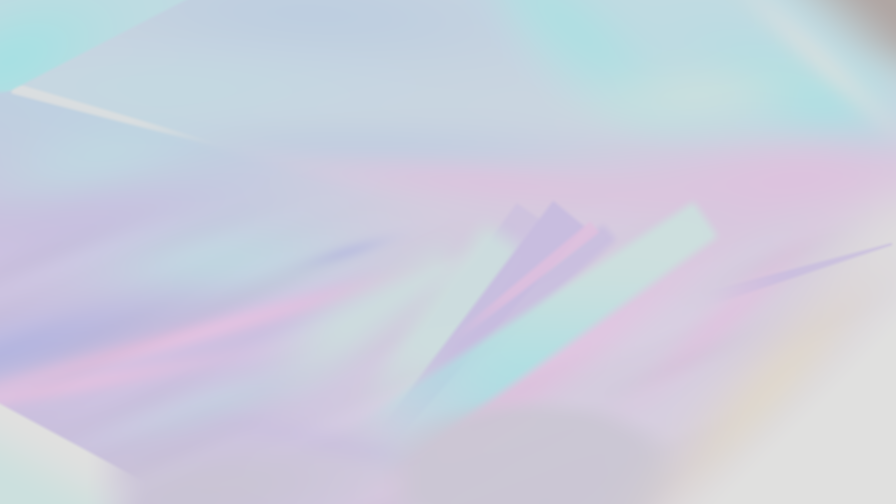
Write a Shadertoy shader that draws this background.

```glsl
const vec3 WHITE = vec3(.88, .88, .875);
const vec3 CYAN = vec3(.66, .88, .89);
const vec3 AQUA = vec3(.75, .86, .885);
const vec3 SKY = vec3(.73, .8, .88);
const vec3 PERI = vec3(.7, .71, .88);
const vec3 LILAC = vec3(.78, .735, .875);
const vec3 PINK = vec3(.88, .75, .87);
const vec3 MINT = vec3(.8, .88, .87);
const vec3 CREAM = vec3(.88, .85, .79);
const vec3 GREY = vec3(.79, .775, .825);
const vec3 TAUPE = vec3(.69, .65, .64);

float hash(vec2 p) {
    return fract(sin(dot(p, vec2(127.1, 311.7))) * 43758.5);
}

float noise(vec2 p) {
    vec2 i = floor(p), f = smoothstep(0., 1., fract(p));
    vec2 e = vec2(1, 0);
    return mix(mix(hash(i), hash(i + e), f.x),
               mix(hash(i + e.yx), hash(i + e.xx), f.x), f.y);
}

vec2 rotate(vec2 p, float angle) {
    float c = cos(angle), s = sin(angle);
    return vec2(c * p.x + s * p.y, c * p.y - s * p.x);
}

// Soft tilted ellipse: center in xy, radii in zw
vec3 glow(vec3 col, vec2 p, vec3 tint, float amount, vec4 shape, float angle) {
    vec2 q = rotate(p - shape.xy, angle) / shape.zw;
    return mix(col, tint, amount * exp(-dot(q, q)));
}

// Tapered facet: head in xy, fading tail in zw
vec3 blade(vec3 col, vec2 p, vec3 tint, float amount, vec4 ends, vec2 halfWidth, float soft) {
    vec2 axis = ends.zw - ends.xy, q = p - ends.xy;
    float len = length(axis);
    axis /= len;
    float along = dot(q, axis), t = clamp(along / len, 0., 1.);
    float edge = abs(dot(q, vec2(-axis.y, axis.x))) - mix(halfWidth.x, halfWidth.y, t);
    float mask = smoothstep(-soft, soft, -edge) * smoothstep(-soft, soft, along);
    return mix(col, tint, amount * mask * (1. - smoothstep(.5, 1., t)));
}

// Signed distance to a line
float lineSide(vec2 p, vec2 point, vec2 normal) {
    return dot(p - point, normalize(normal));
}

// Filled ellipse with a soft rim
float disc(vec2 p, vec4 shape, float soft) {
    return 1. - smoothstep(1. - soft, 1. + soft, length((p - shape.xy) / shape.zw));
}

vec3 upperLight(vec3 c, vec2 p) {
    c = glow(c, p, SKY, .75, vec4(.62, .97, .42, .1), -.05);
    c = glow(c, p, SKY, .6, vec4(.72, .71, .45, .05), -.03);
    c = glow(c, p, AQUA, .5, vec4(.35, .83, .35, .07), 0.);
    // Aqua lens
    c = mix(c, AQUA, .85 * disc(p, vec4(1.45, 1.05, .45, .33), .15));
    c = glow(c, p, CYAN, .65, vec4(1.14, .94, .22, .07), -.7);
    c = glow(c, p, CYAN, .75, vec4(1.62, .8, .22, .08), -.45);
    c = glow(c, p, MINT, .7, vec4(1.38, .81, .19, .06), .1);
    // Shaded corner behind a pale ray
    c = glow(c, p, WHITE, .55, vec4(1.63, .88, .2, .03), -.75);
    float corner = lineSide(p, vec2(1.5, 1), vec2(.68, .73));
    return mix(c, TAUPE, smoothstep(.02, .18, corner) * smoothstep(.75, .93, p.y));
}

vec3 leftFold(vec3 c, vec2 p) {
    // Fold edge blurring towards the right
    float fold = .825 - .27 * p.x - p.y, blur = .004 + .035 * p.x;
    float under = smoothstep(-blur, blur, fold) * (1. - smoothstep(.35, .95, p.x));
    c = mix(c, mix(SKY, LILAC, smoothstep(0., .35, fold)), .65 * under);
    c = glow(c, p, AQUA, .7, vec4(.2, .68, .2, .08), .2);
    c = glow(c, p, LILAC, .6, vec4(.18, .56, .24, .07), .2);
    c = glow(c, p, AQUA, .8, vec4(.44, .48, .24, .075), .1);
    c = blade(c, p, WHITE, .75, vec4(.025, .825, .46, .705), vec2(.011, .003), .005);
    // Bright corner
    float corner = lineSide(p, vec2(.023, .82), vec2(-.18, .347));
    vec3 tint = glow(AQUA, p, CYAN, 1., vec4(.02, .88, .18, .09), .4);
    return mix(c, tint, smoothstep(-.004, .006, corner) * smoothstep(.81, .825, p.y));
}

vec3 silk(vec3 c, vec2 p) {
    c = glow(c, p, PINK, .75, vec4(1.62, .65, .48, .08), .04);
    c = glow(c, p, PINK, .55, vec4(.95, .64, .32, .04), -.08);
    c = glow(c, p, PERI, .85, vec4(0, .3, .32, .055), .25);
    c = glow(c, p, LILAC, .65, vec4(.45, .33, .36, .05), .27);
    c = glow(c, p, PINK, .9, vec4(.38, .335, .48, .022), .27);
    c = glow(c, p, PINK, .8, vec4(.14, .235, .3, .022), .18);
    c = glow(c, p, PERI, .5, vec4(.69, .5, .08, .015), .3);
    c = glow(c, p, AQUA, .45, vec4(.43, .2, .2, .04), .3);
    c = glow(c, p, PINK, .7, vec4(1.1, .27, .42, .045), .65);
    c = glow(c, p, LILAC, .55, vec4(.65, .12, .2, .03), -.2);
    c = glow(c, p, PINK, .65, vec4(1.45, .38, .22, .035), .75);
    // Brushed strands
    float strands = noise(rotate(p, .4) * vec2(3, 26)) - .5;
    return c + .03 * strands * (1. - smoothstep(.45, .65, p.y));
}

vec3 crystals(vec3 c, vec2 p) {
    c = blade(c, p, MINT, .8, vec4(.9, .485, .5, .23), vec2(.03, .06), .045);
    c = blade(c, p, LILAC, .5, vec4(1.05, .58, .82, .25), vec2(.03, .04), .006);
    c = blade(c, p, MINT, .85, vec4(1, .53, .73, .13), vec2(.045, .06), .03);
    c = blade(c, p, LILAC, .9, vec4(1.13, .575, .74, .1), vec2(.042, .018), .006);
    c = blade(c, p, LILAC, .75, vec4(1.21, .54, .82, .21), vec2(.02, .035), .012);
    c = blade(c, p, PINK, .8, vec4(1.18, .55, .88, .31), vec2(.014, .006), .006);
    vec3 tint = mix(CYAN, MINT, smoothstep(.2, .5, p.y));
    return blade(c, p, tint, .92, vec4(1.4, .565, .68, .07), vec2(.042, .06), .014);
}

vec3 lowerLight(vec3 c, vec2 p) {
    c = glow(c, p, GREY, .8, vec4(.42, .03, .28, .08), .1);
    c = mix(c, GREY, .85 * disc(p, vec4(1.06, .06, .27, .135), .2));
    // Warm slope rising to white
    c = glow(c, p, CREAM, .85, vec4(1.53, .22, .34, .08), .85);
    c = mix(c, WHITE, smoothstep(-.05, .08, lineSide(p, vec2(1.34, 0), vec2(1, -1))));
    c = glow(c, p, WHITE, .7, vec4(1.8, .52, .16, .1), .5);
    c = blade(c, p, LILAC, .75, vec4(1.77, .516, 1.38, .4), vec2(.002, .015), .005);
    // Pale lower left facet
    float facet = lineSide(p, vec2(0, .2), vec2(-.135, -.25));
    vec3 tint = mix(WHITE, MINT, smoothstep(0., .14, facet));
    return mix(c, tint, smoothstep(-.004, .006, facet) * (1. - smoothstep(.16, .3, p.x)));
}

void mainImage(out vec4 fragColor, in vec2 fragCoord) {
    vec2 p = fragCoord / iResolution.xy * vec2(16. / 9., 1);
    vec3 c = mix(vec3(.83, .8, .87), vec3(.79, .835, .88), smoothstep(.55, .8, p.y));
    c = leftFold(upperLight(c, p), p);
    c = crystals(silk(c, p), p);
    fragColor = vec4(lowerLight(c, p), 1);
}
```
